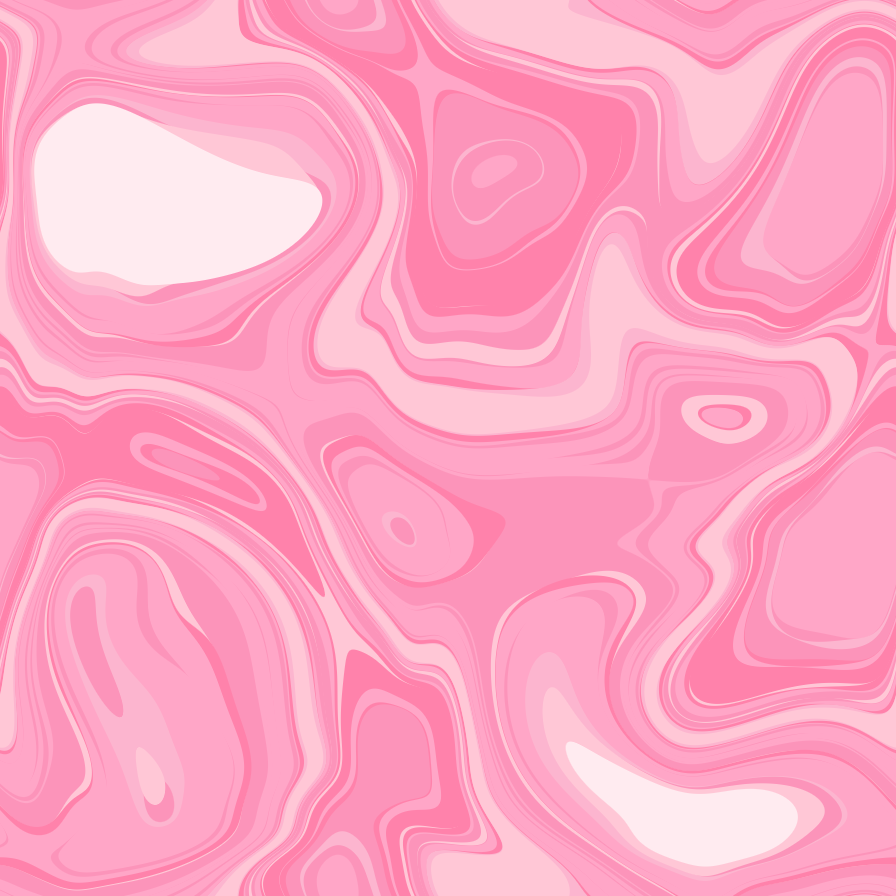
Reproduce this background procedurally as a WebGL 2 fragment shader.

```glsl
#version 300 es
precision highp float;
// Pink marbled ink: a height field of layered sines is bent by two domain warps,
// then flattened to an even 0..1 range and cut into flat contour bands.
// Wide bands form pools and ribbons, runs of narrow ones form the fine veins.

uniform vec2 u_resolution;
out vec4 outColor;

const float TAU = 6.2831853;
const int BANDS = 36;

// Share of the area taken by each band, from the lowest level to the highest.
const float bandWidth[BANDS] = float[BANDS](
  0.09, 0.012, 0.015, 0.05, 0.015, 0.015, 0.075, 0.008, 0.018,
  0.02, 0.03, 0.01, 0.015, 0.02, 0.012, 0.012, 0.1, 0.018,
  0.01, 0.02, 0.012, 0.065, 0.005, 0.035, 0.008, 0.02, 0.07,
  0.01, 0.015, 0.03, 0.01, 0.06, 0.015, 0.008, 0.01, 0.062);

// Tone of each band: 0 deep, 1 mid, 2 base, 3 rose, 4 light, 5 white.
const int bandTone[BANDS] = int[BANDS](
  2, 1, 3, 1, 0, 2, 0, 4, 0,
  2, 1, 4, 1, 2, 0, 3, 4, 3,
  0, 2, 1, 2, 1, 2, 1, 2, 1,
  4, 0, 2, 1, 2, 3, 1, 4, 5);

const vec3 tones[6] = vec3[6](
  vec3(1.0, 0.51, 0.67), vec3(0.99, 0.58, 0.73), vec3(1.0, 0.65, 0.78),
  vec3(0.99, 0.71, 0.81), vec3(1.0, 0.78, 0.84), vec3(1.0, 0.92, 0.94));

// Plane waves in spread directions; whole cycles keep the mean at zero.
// The result has a spread of about one.
float waves(vec2 p, float cycles, float seed) {
  float sum = 0.0;
  for (int i = 0; i < 7; i++) {
    float n = float(i);
    float angle = 2.4 * n + seed;
    vec2 k = round(cycles * (0.7 + 0.1 * n) * vec2(cos(angle), sin(angle)));
    sum += (1.3 - 0.13 * n) * sin(TAU * dot(k, p) + 1.9 * n * n + 4.0 * seed);
  }
  return sum / 1.77;
}

void main() {
  vec2 p = gl_FragCoord.xy / min(u_resolution.x, u_resolution.y);

  // Broad folds first, then small ripples along the veins.
  vec2 q = p + 0.05 * vec2(waves(p, 2.0, 1.3), waves(p, 2.0, 2.9));
  q += 0.006 * vec2(waves(q, 7.0, 4.1), waves(q, 7.0, 5.6));

  // The logistic curve turns the bell-shaped heights into even shares.
  float level = 1.0 / (1.0 + exp(-1.7 * waves(q, 2.2, 0.5)));
  float pixel = max(length(vec2(dFdx(level), dFdy(level))), 1e-5);

  // Stack the bands; drifting edges let the veins swell and taper out.
  float drift = 2.0 * waves(p, 2.0, 3.7);
  vec3 color = tones[bandTone[0]];
  float edge = 0.0;
  for (int i = 1; i < BANDS; i++) {
    edge += bandWidth[i - 1];
    float shifted = edge + 0.007 * sin(2.4 * float(i) + drift);
    float cover = clamp((level - shifted) / pixel + 0.5, 0.0, 1.0);
    color = mix(color, tones[bandTone[i]], cover);
  }

  outColor = vec4(color, 1.0);
}
```
